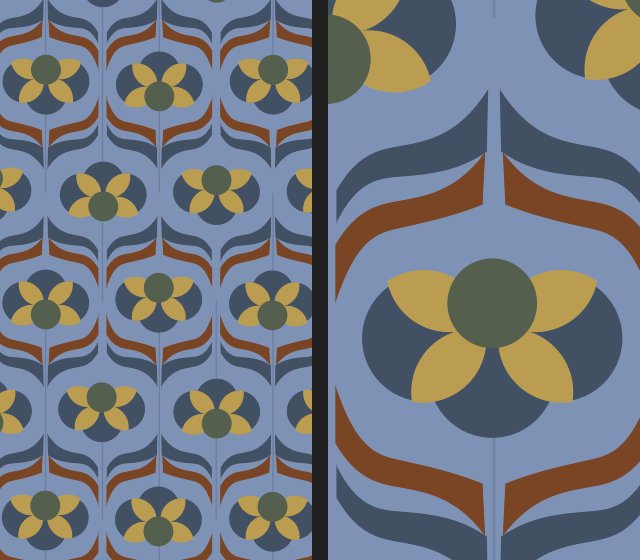
Left, the full canvas; right, a detail of the centre.
Reproduce this pattern procedurally as a WebGL 2 fragment shader.

```glsl
#version 300 es
precision highp float;
// Retro ogee wallpaper: three-lobed flowers in half-drop rows, framed by paired curved leaves.

#define CANVAS_HEIGHT 7.68      // design units from top to bottom
#define COLUMN_PITCH 1.56
#define ROW_PITCH 1.493
#define FIRST_FLOWER vec2(0.625, 1.147)
#define LOBE_RADIUS 0.29
#define CENTRE_RADIUS 0.205
#define JITTER 0.025            // hand-placed wobble of each flower
#define SEAM_STRENGTH 0.3

uniform vec2 u_resolution;
out vec4 fragColor;

const vec3 SKY = vec3(0.494, 0.573, 0.714);
const vec3 SLATE = vec3(0.253, 0.312, 0.388);
const vec3 RUST = vec3(0.480, 0.270, 0.140);
const vec3 OCHRE = vec3(0.730, 0.615, 0.315);
const vec3 MOSS = vec3(0.330, 0.374, 0.305);

float hash(vec2 p) {
    vec3 q = fract(vec3(p.xyx) * 0.1031);
    q += dot(q, q.yzx + 33.33);
    return fract((q.x + q.y) * q.z);
}

float circle(vec2 p, vec2 centre, float radius) {
    return length(p - centre) - radius;
}

// Lens of two equal arcs meeting at a and b.
float petal(vec2 p, vec2 a, vec2 b) {
    vec2 chord = b - a;
    float halfChord = 0.5 * length(chord);
    float rise = sqrt(max(LOBE_RADIUS * LOBE_RADIUS - halfChord * halfChord, 0.0));
    vec2 side = normalize(vec2(-chord.y, chord.x)) * rise;
    vec2 middle = 0.5 * (a + b);
    return max(circle(p, middle + side, LOBE_RADIUS), circle(p, middle - side, LOBE_RADIUS));
}

// Signed distance above an S-curve: level, slope, inner bend, outer bend.
float curve(vec2 p, vec4 k) {
    float u = p.x / 0.72 - 0.6;
    float bend = u < 0.0 ? k.z : k.w;
    float slope = (k.y + 3.0 * bend * u * u) / 0.72;
    return (p.y - k.x + k.y * u + bend * u * u * u) / sqrt(1.0 + slope * slope);
}

// Leaf between two curves, cut by a slanted inner end and an upright outer end.
float leaf(vec2 p, vec4 upper, vec4 lower, float innerEnd, float outerEnd) {
    float d = max(curve(p, upper), -curve(p, lower));
    return max(d, max(innerEnd - p.x, p.x - outerEnd));
}

void paint(inout vec3 col, vec3 ink, float d, float pixel) {
    col = mix(col, ink, 1.0 - smoothstep(-0.6 * pixel, 0.6 * pixel, d));
}

void main() {
    float pixel = CANVAS_HEIGHT / u_resolution.y;
    vec2 p = vec2(gl_FragCoord.x, u_resolution.y - gl_FragCoord.y) * pixel;
    vec3 col = SKY;

    // Faint broken seams along every axis
    vec2 g = (p - FIRST_FLOWER) / vec2(0.5 * COLUMN_PITCH, ROW_PITCH);
    float seamX = abs(g.x - round(g.x)) * 0.5 * COLUMN_PITCH;
    float broken = step(0.45, hash(vec2(round(g.x), floor(g.y)) + 20.0));
    float seam = 1.0 - smoothstep(0.0, 0.004 + pixel, seamX);
    col = mix(col, SLATE, seam * broken * SEAM_STRENGTH);

    // Leaves, folded about both axes of each ogee
    vec2 ogee = vec2(COLUMN_PITCH, 2.0 * ROW_PITCH);
    vec2 f = p - FIRST_FLOWER;
    f = abs(f - ogee * round(f / ogee));
    float slateLeaf = leaf(f, vec4(0.905, 0.13, 1.05, 2.35), vec4(0.765, 0.06, 0.48, 2.90),
                           0.027 + 0.02 * (1.15 - f.y), 0.72);
    float rustLeaf = leaf(f, vec4(0.655, 0.13, 0.94, 2.20), vec4(0.530, 0.16, 0.16, 4.10),
                          0.040 + 0.05 * (0.88 - f.y), 0.725);
    paint(col, SLATE, slateLeaf, pixel);
    paint(col, RUST, rustLeaf, pixel);

    // Flower cell: odd rows shift by half a column
    float row = round((p.y - FIRST_FLOWER.y) / ROW_PITCH);
    float startX = FIRST_FLOWER.x - 0.5 * COLUMN_PITCH * mod(row, 2.0);
    float column = round((p.x - startX) / COLUMN_PITCH);
    vec2 q = p - vec2(startX + column * COLUMN_PITCH, FIRST_FLOWER.y + row * ROW_PITCH);
    vec2 cell = vec2(column, row) + 7.0;
    q -= JITTER * (vec2(hash(cell), hash(cell + 31.0)) - 0.5);

    // One column in three is turned over, swapping every two rows
    bool middle = abs(mod(column + 3.0, 3.0) - 1.0) < 0.5;
    bool swapped = mod(floor(row * 0.5), 2.0) > 0.5;
    if (middle != swapped) q.y = -q.y;
    q.x = abs(q.x);

    // Lobes, petals, centre
    float lobes = min(circle(q, vec2(0.305, -0.02), LOBE_RADIUS),
                      circle(q, vec2(0.0, 0.145), LOBE_RADIUS));
    float petals = min(petal(q, vec2(0.03, -0.10), vec2(0.48, -0.28)),
                       petal(q, vec2(0.03, -0.06), vec2(0.367, 0.27)));
    paint(col, SLATE, lobes, pixel);
    paint(col, OCHRE, petals, pixel);
    paint(col, MOSS, circle(q, vec2(0.0, -0.18), CENTRE_RADIUS), pixel);

    fragColor = vec4(col, 1.0);
}
```
